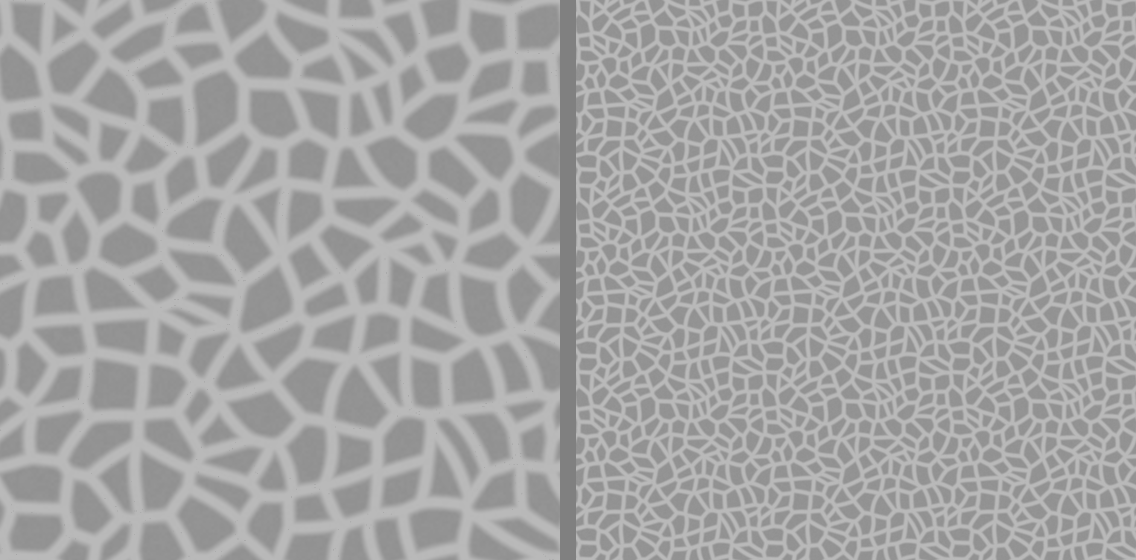
Left, the tile; right, the same tile 3 across and 3 down.
Write a Shadertoy shader that draws this pattern.

```glsl
// Soft pale network of rounded, irregular cells on matte grey, tiling on all sides.

const vec3 CELL_GREY = vec3(0.574);
const vec3 VEIN_GREY = vec3(0.724);
const float CELLS = 12.0;          // cells along each side
const float JITTER = 0.96;         // irregularity of the cell centres
const float VEIN_CORE = 0.0035;    // half width of the flat vein top
const float VEIN_EDGE = 0.0190;    // distance where the vein has faded out
const float CORNER_ROUND = 0.0022; // softening where veins meet
const float WARP = 0.17;           // strength of the bending
const float GRAIN_GRID = 192.0;    // grain lumps along each side
const float GRAIN_AMOUNT = 0.022;
const float SPECK_GRID = 360.0;    // possible specks along each side
const float SPECK_SHARE = 0.035;
const float SPECK_DEPTH = 0.07;
const float TAU = 6.2831853;

// Integer hash: two values in 0..1 for a lattice point, wrapping at period
vec2 hash2(vec2 cell, float period) {
    uvec2 v = uvec2(mod(cell, period)) + uvec2(17u, 59u);
    v = v * 1664525u + 1013904223u;
    v.x += v.y * 1664525u;
    v.y += v.x * 1664525u;
    v ^= v >> 16u;
    v.x += v.y * 1664525u;
    v.y += v.x * 1664525u;
    v ^= v >> 16u;
    return vec2(v & 65535u) / 65535.0;
}

float valueNoise(vec2 p, float period) {
    vec2 i = floor(p), f = fract(p);
    f = f * f * (3.0 - 2.0 * f);
    float low = mix(hash2(i, period).x, hash2(i + vec2(1, 0), period).x, f.x);
    float high = mix(hash2(i + vec2(0, 1), period).x, hash2(i + vec2(1, 1), period).x, f.x);
    return mix(low, high, f.y);
}

// Bends the plane with whole-number waves; also returns the Jacobian
vec2 bend(vec2 p, out mat2 jacobian) {
    vec2 waves[4] = vec2[4](vec2(2, 1), vec2(-1, 3), vec2(3, -2), vec2(1, 4));
    vec2 bent = p;
    jacobian = mat2(1.0);
    for (int i = 0; i < 4; i++) {
        vec2 k = waves[i];
        vec2 push = WARP * (vec2(-k.y, k.x) + 0.5 * k) / (TAU * dot(k, k));
        float phase = TAU * dot(k, p) + 1.9 * float(i);
        bent += push * sin(phase);
        jacobian += outerProduct(push * TAU * cos(phase), k);
    }
    return bent;
}

vec2 cellCentre(vec2 cell) {
    return cell + 0.5 + JITTER * (hash2(cell, CELLS) - 0.5);
}

// Rounded distance to the nearest cell border, in canvas units
float borderDistance(vec2 p) {
    mat2 jacobian;
    vec2 q = bend(p, jacobian) * CELLS;
    vec2 home = floor(q), nearestCell = home, toNearest = vec2(8.0);
    for (int y = -2; y <= 2; y++)
    for (int x = -2; x <= 2; x++) {
        vec2 cell = home + vec2(x, y);
        vec2 r = cellCentre(cell) - q;
        if (dot(r, r) < dot(toNearest, toNearest)) {
            toNearest = r;
            nearestCell = cell;
        }
    }
    // Smooth minimum over all borders of the nearest cell
    float sum = 0.0;
    for (int y = -2; y <= 2; y++)
    for (int x = -2; x <= 2; x++) {
        if (x == 0 && y == 0) continue;
        vec2 r = cellCentre(nearestCell + vec2(x, y)) - q;
        vec2 normal = normalize(r - toNearest);
        float d = dot(0.5 * (r + toNearest), normal) / CELLS;
        d /= length(normal * jacobian); // keeps vein width even after bending
        sum += exp(-d / CORNER_ROUND);
    }
    return -CORNER_ROUND * log(max(sum, 1e-30));
}

// Rare tiny dark dots, gathered in loose patches
float specks(vec2 p) {
    vec2 q = p * SPECK_GRID;
    vec2 chance = hash2(floor(q), SPECK_GRID);
    float patchiness = smoothstep(0.45, 0.85, valueNoise(p * 16.0, 16.0));
    float dotShape = 1.0 - smoothstep(0.25, 0.6, length(fract(q) - 0.5));
    return dotShape * step(chance.x, SPECK_SHARE * patchiness) * (0.4 + 0.6 * chance.y);
}

void mainImage(out vec4 fragColor, in vec2 fragCoord) {
    vec2 p = fragCoord / iResolution.xy;
    float vein = 1.0 - smoothstep(VEIN_CORE, VEIN_EDGE, borderDistance(p));
    vec3 colour = mix(CELL_GREY, VEIN_GREY, vein);

    // Matte grain, strongest inside the cells
    float grain = 0.6 * valueNoise(p * GRAIN_GRID, GRAIN_GRID)
                + 0.4 * valueNoise(p * GRAIN_GRID * 0.5, GRAIN_GRID * 0.5) - 0.5;
    colour += GRAIN_AMOUNT * grain * mix(1.0, 0.3, vein);
    colour -= SPECK_DEPTH * specks(p) * smoothstep(0.5, 1.0, vein);
    fragColor = vec4(colour, 1.0);
}
```
